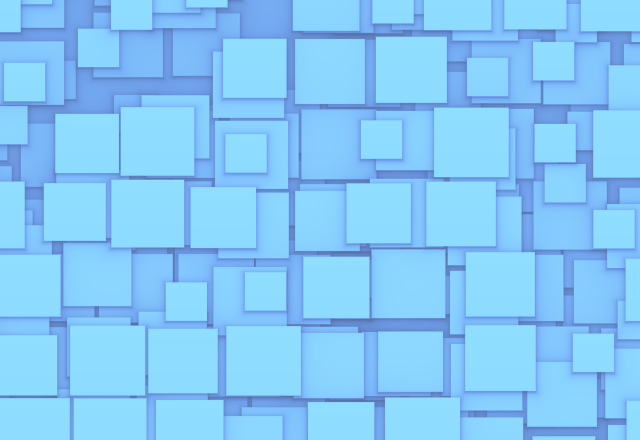
Reproduce this background procedurally as a Shadertoy shader.

```glsl
// Stacked pale blue rectangular tiles with soft shadows between the layers

vec3 hash3(vec3 p)
{
    vec3 k = vec3(dot(p, vec3(127.1, 311.7, 74.7)),
                  dot(p, vec3(269.5, 183.3, 246.1)),
                  dot(p, vec3(113.5, 271.9, 124.6)));
    return fract(sin(k) * 43758.55);
}

float boxDistance(vec2 p, vec2 halfSize)
{
    vec2 d = abs(p) - halfSize;
    return length(max(d, 0.0)) + min(max(d.x, d.y), 0.0);
}

// Slate blue in the gaps, sky blue on the lit faces
vec3 blueRamp(float light)
{
    light = clamp(light, 0.0, 1.0);
    return vec3(0.32 + 0.24 * light,
                0.41 + 0.46 * light,
                1.0 - 0.44 * pow(1.0 - light, 2.5));
}

// Darkens what lies below by the tile shadows, then lays the tiles on top
float addLayer(float light, vec2 uv, float depth, float pixel)
{
    const vec2 cellSize = vec2(0.178, 0.165);
    bool byColumn = mod(depth, 2.0) > 0.5;
    vec2 grid = uv / cellSize + hash3(vec3(depth, 5.0, 2.0)).xy * 7.0;
    if (byColumn) grid = grid.yx;

    float shade = 1.0, cover = 0.0, tilt = 0.0;
    for (int j = -1; j <= 1; j++)
    {
        // Each row slides by its own amount
        float row = floor(grid.y) + float(j);
        float x = grid.x + hash3(vec3(row, depth, 9.0)).x * 5.0;
        for (int i = -1; i <= 1; i++)
        {
            vec2 cell = vec2(floor(x) + float(i), row);
            vec3 pick = hash3(vec3(cell, depth));
            vec3 place = hash3(vec3(cell, depth + 20.0));
            if (pick.x > 0.8) continue;

            // Mostly large tiles, some small ones
            float width = pick.y < 0.28 ? 0.094 : mix(0.14, 0.172, pick.z);
            vec2 halfSize = 0.5 * width * vec2(1.0, 0.93);
            vec2 offset = vec2(x, grid.y) - cell - 0.5;
            if (byColumn) offset = offset.yx;
            vec2 slack = 0.5 * cellSize - halfSize - 0.0015;
            vec2 p = offset * cellSize - (place.xy * 2.0 - 1.0) * slack;

            // Wide soft shadow and narrow contact shadow, both falling down
            float fall = max(boxDistance(p + vec2(0.0, 0.003), halfSize), 0.0);
            shade *= 1.0 - 0.14 * exp(-fall / 0.022) - 0.4 * exp(-fall / 0.005);

            float face = smoothstep(0.7, -0.7, boxDistance(p, halfSize) / pixel);
            cover = max(cover, face);
            tilt += face * 0.015 * p.y / halfSize.y;
        }
    }
    float faceLight = 0.985 - 0.02 * depth * (depth + 1.0) + tilt;
    return mix(light * shade, faceLight, cover);
}

void mainImage(out vec4 fragColor, in vec2 fragCoord)
{
    vec2 uv = fragCoord / iResolution.y;

    // Floor first, then the tile layers from the deepest to the top
    float light = 0.6;
    for (int k = 3; k >= 0; k--)
        light = addLayer(light, uv, float(k), 1.0 / iResolution.y);

    fragColor = vec4(blueRamp(light), 1.0);
}
```
